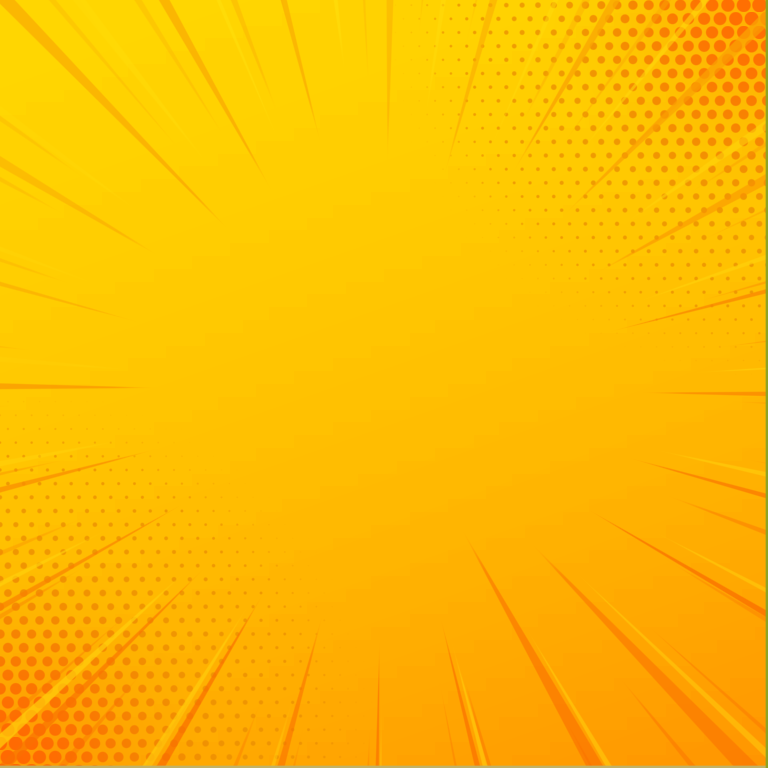
Give the GLSL for this background, as a Shadertoy shader.

```glsl
// Comic burst: a slanted yellow-to-orange gradient in faint stepped tiles, halftone
// dots that swell toward two opposite corners, and tapered streaks that converge on
// the centre. Streaks repeat by angular sector; dots use a staggered lattice.

const float TAU = 6.2831853;

// Gradient
const vec3 SUN_YELLOW = vec3(1.0, 0.842, 0.005);
const vec2 GRADIENT_DIR = vec2(0.26, -0.74);
const float GREEN_LINEAR = 0.08;
const float GREEN_CURVE = 0.18;
const float TILES = 60.0;         // stepped tiles across the canvas
const float TONE_LEVELS = 62.0;   // tone steps from 0 to 1
const float TILE_MIX = 0.7;

// Halftone
const vec2 DOT_PITCH = vec2(0.0206, 0.0178);
const float DOT_ROW_SHIFT = 0.0054;
const float DOT_REACH = 0.56;
const float DOT_MAX_RADIUS = 0.0098;
const vec3 DOT_AMBER = vec3(0.92, 0.56, 0.01);
const vec3 DOT_RED = vec3(1.0, 0.36, 0.01);

// Streaks: sector counts, and the angle of the first axis in degrees
const vec2 FOCUS = vec2(0.5, 0.492);
const float DARK_SECTORS = 24.0;
const float DARK_PHASE = 14.3;
const float LIGHT_SECTORS = 23.0;
const float LIGHT_PHASE = 3.2;
const float FAINT_SECTORS = 37.0;
const float FAINT_PHASE = 6.0;
const float LONG_AXIS = 299.0;  // direction of the longest, widest streak
const vec3 STREAK_AMBER = vec3(0.98, 0.68, 0.01);
const vec3 STREAK_ORANGE = vec3(0.98, 0.42, 0.0);
const vec3 LIGHT_TOP = vec3(1.0, 0.88, 0.04);
const vec3 LIGHT_BOTTOM = vec3(1.0, 0.77, 0.04);

// Thin trim on the right and lower borders
const float TRIM = 0.003;
const vec3 TRIM_RIGHT = vec3(0.56, 0.64, 0.14);
const vec3 TRIM_BOTTOM = vec3(0.76, 0.70, 0.40);

float hash(float n) {
    return fract(sin(n * 127.1 + 11.7) * 4375.85);
}

// Distance along the gradient, upper left to lower right
float gradientPos(vec2 p) {
    return clamp(dot(p - vec2(0.0, 1.0), GRADIENT_DIR), 0.0, 1.0);
}

float gradientGreen(float t) {
    return SUN_YELLOW.g - GREEN_LINEAR * t - GREEN_CURVE * t * t;
}

// Coverage of one ring of wedges whose points face the focus.
// tip: mean start radius; spread: its variation; jitter: angle variation
float streaks(vec2 v, float sectors, float phase, float tip, float spread,
              float jitter, float reachOut, float aa) {
    float turn = fract((atan(v.y, v.x) - radians(phase)) / TAU) * sectors + 0.5;
    float id = mod(floor(turn), sectors);
    float key = id + sectors * 7.0;
    float shift = (hash(key) - 0.5) * jitter;
    float offset = (fract(turn) - 0.5 - shift) * TAU / sectors;

    // Streaks near the long axis start closer in and flare more
    float axisAngle = (id + shift) * TAU / sectors + radians(phase);
    float emphasis = pow(max(cos(axisAngle - radians(LONG_AXIS)), 0.0), 32.0);
    float start = tip + (hash(key + 51.3) - 0.5) * spread - reachOut * emphasis;
    float slope = mix(0.012, 0.026, hash(key + 93.7)) + 0.1 * reachOut * emphasis;

    float r = length(v);
    float along = r * cos(offset) - start;
    float across = abs(r * sin(offset));
    float body = smoothstep(-aa, aa, slope * along - across);
    return body * mix(0.65, 1.0, hash(key + 17.9)) * smoothstep(0.0, 0.07, along);
}

// Coverage of the staggered dots, shrinking away from the nearest corner
float halftone(vec2 p, float cornerDist, float aa) {
    float y = (p.y - DOT_ROW_SHIFT) / DOT_PITCH.y;
    float x = p.x / DOT_PITCH.x + 0.5 * mod(floor(y), 2.0);
    vec2 cell = (fract(vec2(x, y)) - 0.5) * DOT_PITCH;
    float size = clamp(1.0 - cornerDist / DOT_REACH, 0.0, 1.0);
    float radius = DOT_MAX_RADIUS * pow(size, 1.3);
    float fade = smoothstep(0.51, 0.40, cornerDist);
    return smoothstep(aa, -aa, length(cell) - radius) * fade;
}

void mainImage(out vec4 fragColor, in vec2 fragCoord) {
    float scale = min(iResolution.x, iResolution.y);
    vec2 p = (fragCoord - 0.5 * iResolution.xy) / scale + 0.5;
    float aa = 0.9 / scale;

    // Base gradient, partly stepped in tiles
    float t = gradientPos(p);
    float tileGreen = gradientGreen(gradientPos((floor(p * TILES) + 0.5) / TILES));
    float steppedGreen = floor(tileGreen * TONE_LEVELS + 0.5) / TONE_LEVELS;
    vec3 color = SUN_YELLOW;
    color.g = mix(gradientGreen(t), steppedGreen, TILE_MIX);

    // Corner halftone with a warm haze beneath it
    float cornerDist = min(length(p), length(p - 1.0));
    float heat = smoothstep(0.32, 0.02, cornerDist);
    vec3 dotColor = mix(DOT_AMBER, DOT_RED, heat);
    color = mix(color, dotColor, 0.25 * heat);
    color = mix(color, dotColor, 0.78 * halftone(p, cornerDist, aa));

    // Converging streaks, deeper toward the warm end of the gradient
    vec2 v = p - FOCUS;
    float faint = streaks(v, FAINT_SECTORS, FAINT_PHASE, 0.43, 0.10, 0.6, 0.0, aa);
    float dark = streaks(v, DARK_SECTORS, DARK_PHASE, 0.31, 0.05, 0.06, 0.09, aa);
    float light = streaks(v, LIGHT_SECTORS, LIGHT_PHASE, 0.37, 0.09, 0.06, 0.0, aa);
    float lightSide = 1.0 - 0.6 * smoothstep(0.25, 0.45, -v.x) * step(0.0, v.y);
    vec3 darkColor = mix(STREAK_AMBER, STREAK_ORANGE, smoothstep(0.1, 0.85, t));
    color = mix(color, darkColor, 0.45 * faint);
    color = mix(color, darkColor, 0.80 * dark);
    color = mix(color, mix(LIGHT_TOP, LIGHT_BOTTOM, t), 0.75 * light * lightSide);

    // Border trim
    color = mix(color, TRIM_BOTTOM, smoothstep(TRIM + aa, TRIM - aa, p.y));
    color = mix(color, TRIM_RIGHT, smoothstep(TRIM + aa, TRIM - aa, 1.0 - p.x));
    fragColor = vec4(color, 1.0);
}
```
